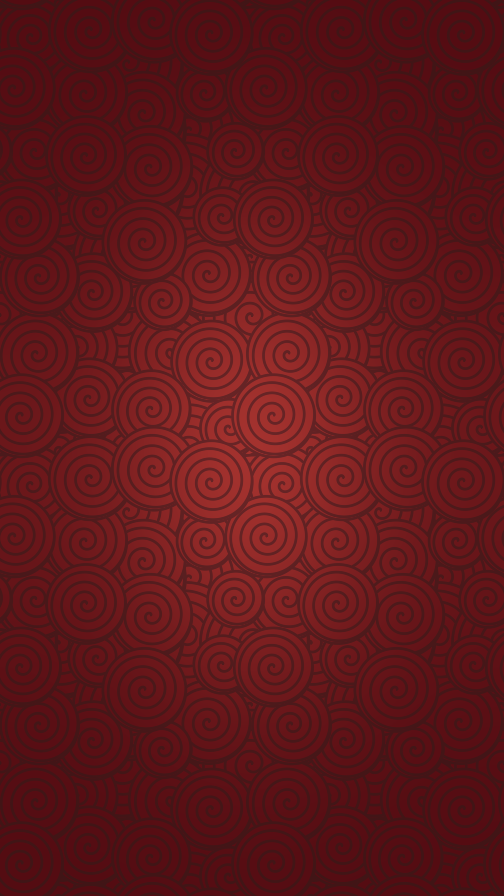
This pattern is drawn by a Shadertoy shader. Its source:

```glsl
// Overlapping spiral discs in dark red, lit by a soft glow from the centre.

const float TAU = 6.2831853;
const vec2 GRID = vec2(8.0, 14.0);   // cells across the canvas
const vec2 PERIOD = vec2(4.0, 7.0);  // cells before the layout repeats

struct Disc {
    vec2 offset;   // from disc centre to the shaded point
    float pitch;   // spacing of the spiral turns
    float radius;
    float rank;    // higher discs cover lower ones
    float spin;    // where the spiral starts, in turns
};

vec4 hash4(vec3 cell) {
    float seed = dot(cell, vec3(12.71, 31.17, 74.53));
    return fract(sin(seed + vec4(0.0, 1.7, 4.1, 7.3)) * 4375.85);
}

// Layer 0 holds wide discs that fill every gap, layer 1 the scattered ones.
Disc discAt(vec2 point, vec2 cell, float layer, float cellHeight) {
    vec4 rnd = hash4(vec3(mod(cell, PERIOD), layer));
    vec2 jitter = (rnd.xy - 0.5) * mix(0.18, 0.56, layer);
    vec2 offset = point - cell - 0.5 - jitter;
    offset.y *= cellHeight;
    float pitch = mix(0.172, 0.148 + 0.02 * rnd.w, layer);
    float turns = layer < 0.5 ? 5.0 : (rnd.w < 0.25 ? 3.0 : 4.0);
    return Disc(offset, pitch, pitch * turns, layer + rnd.z, 0.1 * rnd.x);
}

// Distance to an Archimedean spiral that ends on the rim of its disc.
float spiralDistance(Disc disc) {
    float r = length(disc.offset);
    float angle = atan(disc.offset.y, disc.offset.x + 1e-5) / TAU;
    float phase = r / disc.pitch - angle + disc.spin;
    float gap = abs(fract(phase + 0.5) - 0.5) * disc.pitch;
    float slope = disc.pitch / (TAU * max(r, 0.001));
    return gap / sqrt(1.0 + slope * slope);
}

void mainImage(out vec4 fragColor, in vec2 fragCoord) {
    vec2 uv = fragCoord / iResolution.xy;
    float cellHeight = iResolution.y / iResolution.x * GRID.x / GRID.y;
    float pixel = GRID.x / iResolution.x;

    // Layer 0 sits half a cell away from layer 1.
    vec2 point = uv * GRID;

    // Find the topmost disc covering this point.
    Disc top = Disc(vec2(0.0), 0.17, 1.0, -1.0, 0.0);
    for (int i = 0; i < 18; i++) {
        float layer = float(i / 9);
        vec2 p = point + 0.5 * (1.0 - layer);
        vec2 cell = floor(p) + vec2(i % 3, (i / 3) % 3) - 1.0;
        Disc disc = discAt(p, cell, layer, cellHeight);
        if (length(disc.offset) < disc.radius && disc.rank > top.rank) top = disc;
    }

    // Nearest line: its spiral, its rim, or the rim of a disc above it.
    float lineDistance = spiralDistance(top);
    for (int i = 0; i < 18; i++) {
        float layer = float(i / 9);
        vec2 p = point + 0.5 * (1.0 - layer);
        vec2 cell = floor(p) + vec2(i % 3, (i / 3) % 3) - 1.0;
        Disc disc = discAt(p, cell, layer, cellHeight);
        if (disc.rank >= top.rank)
            lineDistance = min(lineDistance, abs(length(disc.offset) - disc.radius));
    }
    float halfWidth = 0.022;
    float ink = 1.0 - smoothstep(-0.6, 0.6, (lineDistance - halfWidth) / pixel);

    // Central glow, fading to the same dark red on opposite edges.
    vec2 q = 2.0 * uv - 1.0;
    float sideways = sin(q.x * TAU / 4.0);
    float glow = exp(-3.5 * (0.34 * sideways * sideways + q.y * q.y));

    vec3 discColor = mix(vec3(0.325, 0.045, 0.07), vec3(0.64, 0.195, 0.18), glow);
    vec3 lineColor = mix(vec3(0.25, 0.08, 0.085), vec3(0.41, 0.145, 0.15), glow);
    fragColor = vec4(mix(discColor, lineColor, ink), 1.0);
}
```
